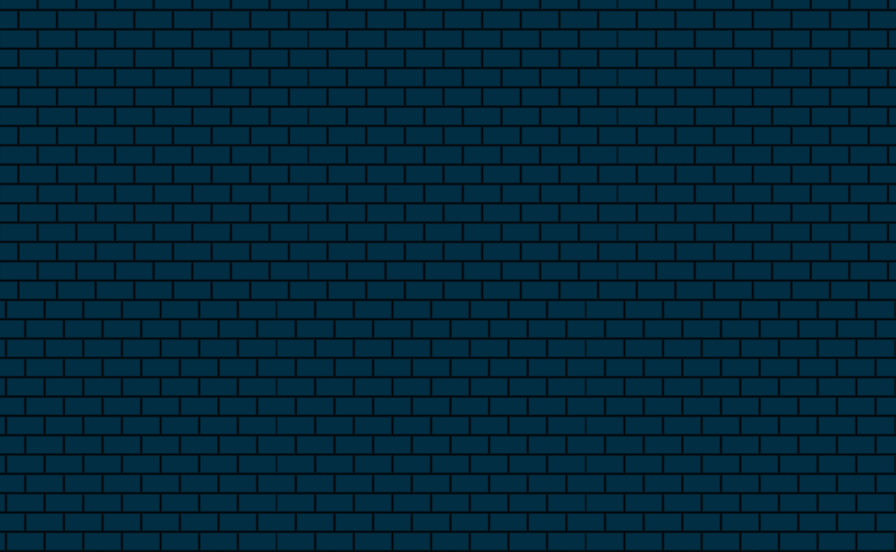
A Shadertoy shader for this pattern:

```glsl
// Dark teal running-bond brick wall with thin black mortar, laid in shifted square panels.

const vec3 BRICK_COLOR = vec3(0.002, 0.18, 0.26);
const vec3 MORTAR_COLOR = vec3(0.014, 0.010, 0.018);

// Lengths are fractions of the canvas width.
const float PANEL_SIZE = 0.3451;
const float PANEL_TOP = 0.3347;     // top of the second panel row
const float PANEL_LEFT = -0.0011;   // left edge of the first panel row
const float PANEL_SHIFT = -0.0354;  // sideways step per panel row
const float BRICKS_ACROSS = 8.0;
const float COURSES_DOWN = 16.0;
const float MORTAR_WIDTH = 0.0021;
const float SEAM_WIDTH = 0.0012;    // thinner joint where panels meet
const float SOFTNESS = 0.0015;      // half width of the blurred line edge

// Soft line profile that keeps its total darkness at any offset.
float lineCoverage(float dist, float width, float blur) {
    float nearSide = smoothstep(-blur, blur, dist + 0.5 * width);
    float farSide = smoothstep(-blur, blur, dist - 0.5 * width);
    return nearSide - farSide;
}

// Distance to the closest whole number.
float nearestDistance(float x) {
    return abs(x - floor(x + 0.5));
}

// Mortar amount at a point measured from the top left.
float mortar(vec2 p, float blur) {
    vec2 brickSize = PANEL_SIZE / vec2(BRICKS_ACROSS, COURSES_DOWN);
    float course = (p.y - PANEL_TOP) / brickSize.y;
    float row = floor(course);
    float panelRow = floor(row / COURSES_DOWN) + 1.0;

    // Alternate courses move by half a brick.
    float stagger = 0.5 * mod(row, 2.0);
    float column = (p.x - PANEL_LEFT - PANEL_SHIFT * panelRow) / brickSize.x + stagger;

    // Unstaggered joints on a panel edge are thinner.
    float joint = floor(column + 0.5);
    bool onSeam = stagger < 0.25 && mod(joint, BRICKS_ACROSS) < 0.5;
    float jointWidth = onSeam ? SEAM_WIDTH : MORTAR_WIDTH;

    float bed = lineCoverage(nearestDistance(course) * brickSize.y, MORTAR_WIDTH, blur);
    float upright = lineCoverage(nearestDistance(column) * brickSize.x, jointWidth, blur);
    return max(bed, upright);
}

void mainImage(out vec4 fragColor, in vec2 fragCoord) {
    float pixel = 1.0 / iResolution.x;
    vec2 p = vec2(fragCoord.x, iResolution.y - fragCoord.y) * pixel;
    float blur = max(SOFTNESS, 0.75 * pixel);
    fragColor = vec4(mix(BRICK_COLOR, MORTAR_COLOR, mortar(p, blur)), 1.0);
}
```
